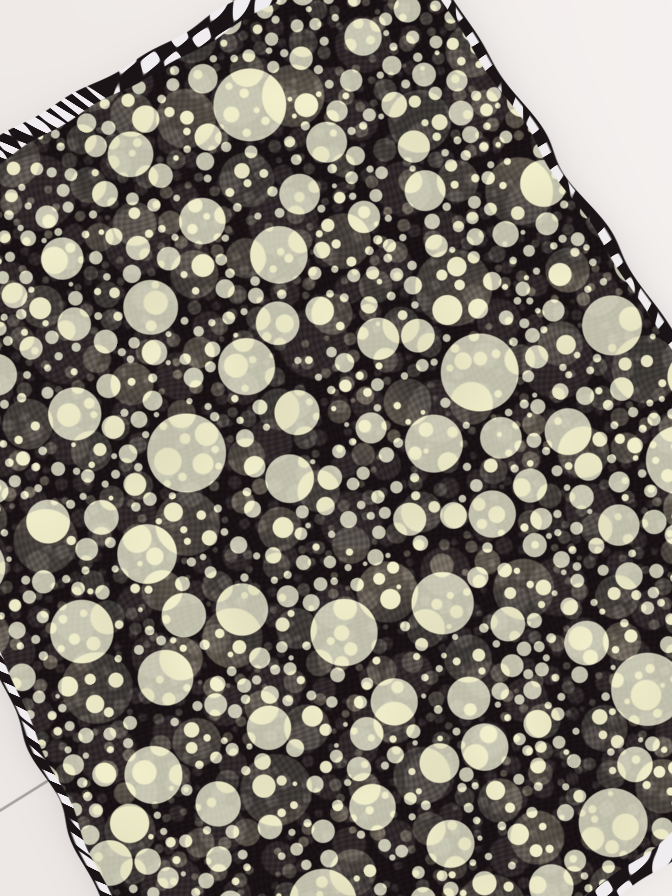
A WebGL 2 fragment shader for this pattern:

```glsl
#version 300 es
precision highp float;
// Sheer black fabric with pale dots, lying tilted on white tiles.
// Each dot layer packs four sizes of jittered cells, where small dots shrink to
// avoid larger ones; two deeper layers show through as shadows and highlights.
uniform vec2 u_resolution;
out vec4 fragColor;

const int LEVELS = 4;

vec3 hash3(vec3 v) {
  v = fract(v * vec3(0.1031, 0.1030, 0.0973));
  v += dot(v, v.yxz + 33.33);
  return fract((v.xxy + v.yxx) * v.zyx);
}

mat2 rotation(float a) {
  float c = cos(a), s = sin(a);
  return mat2(c, s, -s, c);
}

// Each level has smaller cells on a differently turned grid
float cellSize(int level) { return 0.12 * exp2(-0.84 * float(level)); }
mat2 gridTurn(int level) { return rotation(0.5 + 0.73 * float(level)); }

vec2 cellAt(vec2 p, int level) {
  return floor(gridTurn(level) * p / cellSize(level));
}

// Centre (xy) and radius (z) of the dot contained in one cell
vec3 cellDot(vec2 id, int level, float seed) {
  vec3 h = hash3(vec3(id + 57.0, seed + 7.0 * float(level)));
  float present = step(0.16, fract(h.x * 17.0 + h.y * 29.0));
  float r = mix(0.19, 0.37, h.z * h.z);
  vec2 local = mix(vec2(r), vec2(1.0 - r), h.xy);
  float size = cellSize(level);
  return vec3((id + local) * size * gridTurn(level), r * size * present);
}

// Shrinks a dot until it clears all larger dots around it
float clearRadius(vec3 spot, int level, float seed) {
  float r = spot.z;
  for (int big = 0; big < level; big++) {
    vec2 home = cellAt(spot.xy, big);
    for (int k = 0; k < 9; k++) {
      vec3 other = cellDot(home + vec2(k % 3 - 1, k / 3 - 1), big, seed);
      if (other.z > 0.0) r = min(r, distance(spot.xy, other.xy) - other.z - 0.002);
    }
  }
  return r;
}

// Coverage of one printed layer
float dotLayer(vec2 p, float seed, float soft) {
  float cover = 0.0;
  for (int level = 0; level < LEVELS; level++) {
    vec3 spot = cellDot(cellAt(p, level), level, seed);
    float d = distance(p, spot.xy);
    if (d < spot.z + soft) {
      float r = clearRadius(spot, level, seed);
      if (r > 0.0025) cover = max(cover, 1.0 - smoothstep(-soft, soft, d - r));
    }
  }
  return cover;
}

float insideEdge(vec2 p, vec2 corner, vec2 inward) {
  return dot(p - corner, inward);
}

vec3 tiles(vec2 p) {
  vec3 color = mix(vec3(0.93, 0.91, 0.90), vec3(0.96, 0.945, 0.94), p.x + 0.2 * p.y);
  float grout = min(abs(dot(p, vec2(-0.53, 0.85)) - 0.081),
                    abs(dot(p, vec2(0.78, 0.62)) - 0.823));
  return color * (1.0 - 0.3 * (1.0 - smoothstep(0.0005, 0.0025, grout)));
}

vec3 fabric(vec2 p) {
  float top = dotLayer(p, 3.0, 0.0011);
  float under = dotLayer(p + vec2(0.31, 0.17), 41.0, 0.0014);
  float deep = dotLayer(p + vec2(0.73, 0.52), 83.0, 0.002);

  // Woven grain and slow changes in how closely the layers touch
  vec2 q = rotation(0.5) * p;
  float weave = sin(q.x * 690.0 + 3.0 * sin(q.y * 90.0))
              * sin(q.y * 610.0 + 3.0 * sin(q.x * 75.0));
  float contact = 0.5 + 0.25 * (sin(q.x * 31.0 + 2.0 * sin(q.y * 17.0))
                              + sin(q.y * 37.0 + 2.0 * sin(q.x * 13.0)));

  vec3 ground = vec3(0.095, 0.07, 0.08) + 0.012 * weave;
  vec3 shadow = mix(vec3(0.23, 0.215, 0.205), vec3(0.37, 0.34, 0.30), contact * contact);
  ground = mix(ground, shadow + 0.035 * weave, under);
  ground += deep * (0.09 + 0.02 * weave) * vec3(1.0, 0.95, 0.9);

  vec3 pale = vec3(0.755, 0.75, 0.675) + 0.012 * weave + 0.03 * deep;
  vec3 doubled = mix(vec3(0.89, 0.88, 0.75), vec3(0.95, 0.94, 0.80), contact);
  return mix(ground, mix(pale, doubled, under), top);
}

void main() {
  vec2 p = gl_FragCoord.xy / u_resolution.y;

  // Four slightly wavy cloth borders
  float wave = 0.0015 * (sin(p.y * 45.0) + sin(p.y * 83.0 + p.x * 31.0));
  float right = insideEdge(p, vec2(0.492, 1.0), vec2(-0.834, -0.552));
  float left = insideEdge(p, vec2(0.0, 0.27), vec2(0.909, 0.417));
  float upper = insideEdge(p, vec2(0.0, 0.82), vec2(0.499, -0.866));
  float lower = insideEdge(p, vec2(0.65, 0.0), vec2(-0.573, 0.819));
  float side = min(left, right) + wave;
  float ends = min(upper, lower) + wave;
  float cloth = smoothstep(-0.001, 0.001, min(side, ends));

  // Soft shade on the tiles, then the folded selvage with white flecks
  vec3 color = tiles(p) * (1.0 - 0.12 * exp(min(min(side, ends), 0.0) * 60.0));
  float fleck = sin(p.y * 145.0 + 2.0 * sin(p.y * 53.0)) + sin(p.y * 260.0 + side * 300.0);
  float fold = smoothstep(-0.013, -0.011, min(side + 0.6 * wave, ends + 0.011));
  vec3 selvage = mix(vec3(0.10, 0.08, 0.09), vec3(0.94, 0.93, 0.94),
                     smoothstep(0.0, 0.4, fleck) * smoothstep(-0.011, -0.008, side));
  color = mix(color, selvage, fold);
  color = mix(color, fabric(p), cloth);
  fragColor = vec4(color, 1.0);
}
```
